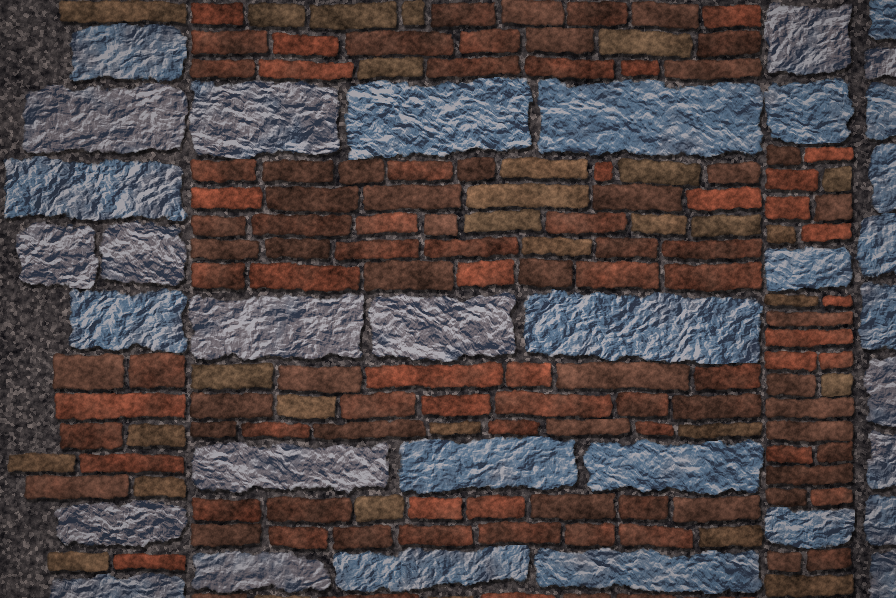
Write a WebGL 2 fragment shader that draws this texture.

```glsl
#version 300 es
precision highp float;
// An old wall of rough pale stones and weathered brick courses in gritty mortar.
uniform vec2 u_resolution;
out vec4 outColor;
const float STONE_MIN_HEIGHT = 0.068;
const vec3 MORTAR_DARK = vec3(0.13, 0.12, 0.13);
const vec3 MORTAR_GRIT = vec3(0.44, 0.40, 0.39);
const vec3 BRICK_RED = vec3(0.43, 0.23, 0.17);
const vec3 BRICK_BROWN = vec3(0.32, 0.22, 0.18);
const vec3 BRICK_OCHRE = vec3(0.36, 0.29, 0.22);
const vec3 STONE_SHADE = vec3(0.17, 0.20, 0.26);
const vec3 STONE_BLUE = vec3(0.33, 0.42, 0.51);
const vec3 STONE_ROSE = vec3(0.41, 0.38, 0.40);
const vec3 STONE_LIT = vec3(0.64, 0.63, 0.65);
// Course boundaries from the top down, as fractions of the height.
const float LEFT[21] = float[21](0., .042, .143, .264, .371, .484, .592, .656, .707, .756,
  .795, .84, .922, .961, 1.04, 1.1, 1.2, 1.3, 1.4, 1.5, 1.6);
const float MIDDLE[21] = float[21](0., .047, .094, .133, .264, .307, .354, .395, .434, .486,
  .605, .654, .701, .733, .826, .873, .916, .99, 1.04, 1.1, 1.2);
const float RIGHT[21] = float[21](0., .128, .238, .275, .32, .369, .408, .486, .515, .545,
  .582, .62, .662, .699, .738, .775, .811, .846, .916, .955, 1.);
const float EDGE[21] = float[21](0., .07, .14, .24, .36, .47, .59, .72, .83, .92,
  1.02, 1.1, 1.2, 1.3, 1.4, 1.5, 1.6, 1.7, 1.8, 1.9, 2.);
struct Block { float dist; float stone; float seed; vec2 local; };

float hash(vec2 p) { return fract(sin(dot(p, vec2(127.1, 311.7))) * 43758.5); }
// Cellular noise: nearest distance and cell value.
vec2 cellular(vec2 p) {
  vec2 best = vec2(9.0, 0.0);
  for (int i = 0; i < 9; i++) {
    vec2 c = floor(p) + vec2(i % 3 - 1, i / 3 - 1);
    float d = length(c + vec2(hash(c), hash(c + 41.3)) - p);
    if (d < best.x) best = vec2(d, hash(c + 7.7));
  }
  return best;
}
// Layered sines, roughly -1 to 1.
float waves(vec2 p) {
  float sum = 0.0, amp = 0.5;
  for (int i = 0; i < 5; i++, amp *= 0.58) {
    sum += amp * sin(p.x + 1.7 * sin(p.y)) * cos(p.y + 1.3 * sin(p.x * 0.8));
    p = mat2(1.6, 1.2, -1.2, 1.6) * p + 3.1;
  }
  return sum;
}
float roundBox(vec2 p, vec2 halfSize, float r) {
  vec2 q = abs(p) - halfSize + r;
  return length(max(q, 0.0)) + min(max(q.x, q.y), 0.0) - r;
}
// Uneven joint position, fixed at both ends of a course.
float joint(float k, float n, float seed) {
  return k + 0.64 * (hash(vec2(k, seed)) - 0.5) * step(0.5, k) * step(k, n - 0.5);
}
// Block around p in one panel; ragged shifts the start of each course.
Block findBlock(vec2 p, float tops[21], vec2 span, float ragged, vec2 widths, float panel) {
  int row = 0;
  for (int i = 0; i < 20; i++) if (p.y >= tops[i]) row = i;
  float height = tops[row + 1] - tops[row], seed = float(row) * 3.7 + panel * 91.0;
  float stone = step(STONE_MIN_HEIGHT, height);
  span.x += ragged * hash(vec2(seed, 5.0));
  float len = span.y - span.x;
  float width = mix(widths.y, widths.x, stone) * mix(0.85, 1.2, hash(vec2(seed, 2.0)));
  float n = max(1.0, floor(len / width + 0.5));
  float f = (p.x - span.x) / len * n, k = floor(f);
  k += step(joint(k + 1.0, n, seed), f) - step(f, joint(k, n, seed));
  k = clamp(k, 0.0, n - 1.0);
  vec2 ends = span.x + vec2(joint(k, n, seed), joint(k + 1.0, n, seed)) * len / n;
  float id = hash(vec2(k + 0.5, seed)), tilt = hash(vec2(id, 8.0)) - 0.5;
  vec2 halfSize = 0.5 * vec2(ends.y - ends.x, height);
  vec2 local = p - vec2(ends.x, tops[row]) - halfSize;
  local.y += tilt * (0.004 + 0.05 * local.x);
  vec2 inset = vec2(0.003 + 0.006 * abs(tilt), 0.003 + 0.004 * id * id) + 0.002 * stone;
  float rough = mix(0.004, 0.012, stone) * waves(p * mix(80.0, 38.0, stone) + id * 20.0);
  float d = roundBox(local, halfSize - inset, mix(0.005, 0.014, stone)) + rough;
  return Block(d, stone, id, local / halfSize);
}
Block wallBlock(vec2 p) {
  p.y += 0.003 * sin(p.x * 9.0) + 0.0015 * sin(p.x * 31.0);
  if (p.x < 0.315) return findBlock(p, LEFT, vec2(-0.01, 0.315), 0.13, vec2(0.2, 0.15), 1.0);
  if (p.x < 1.277) return findBlock(p, MIDDLE, vec2(0.315, 1.277), 0.0, vec2(0.31, 0.125), 2.0);
  if (p.x < 1.43) return findBlock(p, RIGHT, vec2(1.277, 1.43), 0.0, vec2(0.17, 0.1), 3.0);
  return findBlock(p, EDGE, vec2(1.43, 1.6), 0.02, vec2(0.17), 4.0);
}
float stoneHeight(vec2 p) {
  p += 0.014 * vec2(waves(p * 23.0), waves(p * 27.0 + 5.0));
  return -0.45 * cellular(p * vec2(15.0, 24.0)).x - 0.22 * cellular(p * vec2(52.0, 74.0)).x
    + 0.1 * waves(p * vec2(70.0, 130.0));
}
vec3 stoneColor(vec2 p, float seed) {
  float a = 1.2 * (hash(vec2(seed, 6.0)) - 0.5);
  vec2 q = mat2(cos(a), sin(a), -sin(a), cos(a)) * p + seed;
  float slope = (stoneHeight(q) - stoneHeight(q - vec2(0.0015, 0.0022))) / 0.0027;
  float light = 0.47 + mix(0.014, 0.025, hash(vec2(seed, 4.0))) * slope
    + 0.2 * waves(p * 15.0) + 0.2 * waves(p * 170.0);
  vec3 body = mix(STONE_BLUE, STONE_ROSE, smoothstep(0.0, 0.9, seed + 0.5 * waves(p * 24.0)));
  vec3 color = mix(STONE_SHADE, body, smoothstep(-0.05, 0.5, light));
  return mix(color, STONE_LIT, smoothstep(0.42, 1.0, light));
}
vec3 brickColor(vec2 p, Block b) {
  vec3 color = mix(BRICK_BROWN, BRICK_RED, smoothstep(0.25, 1.0, b.seed + 0.25 * waves(p * 30.0)));
  color = mix(color, BRICK_OCHRE, 0.8 * step(0.82, hash(vec2(b.seed, 3.0))));
  float stain = 0.84 + 0.35 * waves(p * 45.0 + b.seed * 9.0) + 0.4 * waves(p * 210.0);
  return color * (stain + 0.3 * hash(vec2(b.seed, 9.0))) * (1.0 - 0.12 * b.local.y);
}
vec3 mortarColor(vec2 p) {
  float grain = cellular(p * 180.0).y;
  float grit = 0.75 * grain * grain * grain + 0.2 + 0.5 * waves(p * 150.0) + 0.2 * waves(p * 20.0);
  return mix(MORTAR_DARK, MORTAR_GRIT, clamp(grit, -0.3, 1.2));
}
void main() {
  vec2 p = vec2(gl_FragCoord.x, u_resolution.y - gl_FragCoord.y) / u_resolution.y;
  float soft = 0.8 / u_resolution.y;
  Block b = wallBlock(p);
  vec3 face = b.stone > 0.5 ? stoneColor(p, b.seed) : brickColor(p, b);
  face *= mix(0.75, 1.0, smoothstep(0.0, 0.004, -b.dist));
  // Blocks up and to the left cast a shadow into the joints.
  float open = smoothstep(-0.002, 0.002, wallBlock(p - vec2(0.003, 0.006)).dist);
  vec3 joints = mortarColor(p) * mix(0.5, 1.0, open);
  vec3 color = mix(face, joints, smoothstep(-soft, soft, b.dist));
  vec2 c = gl_FragCoord.xy / u_resolution - 0.5;
  outColor = vec4(color * (1.05 - 0.5 * dot(c, c)), 1.0);
}
```
